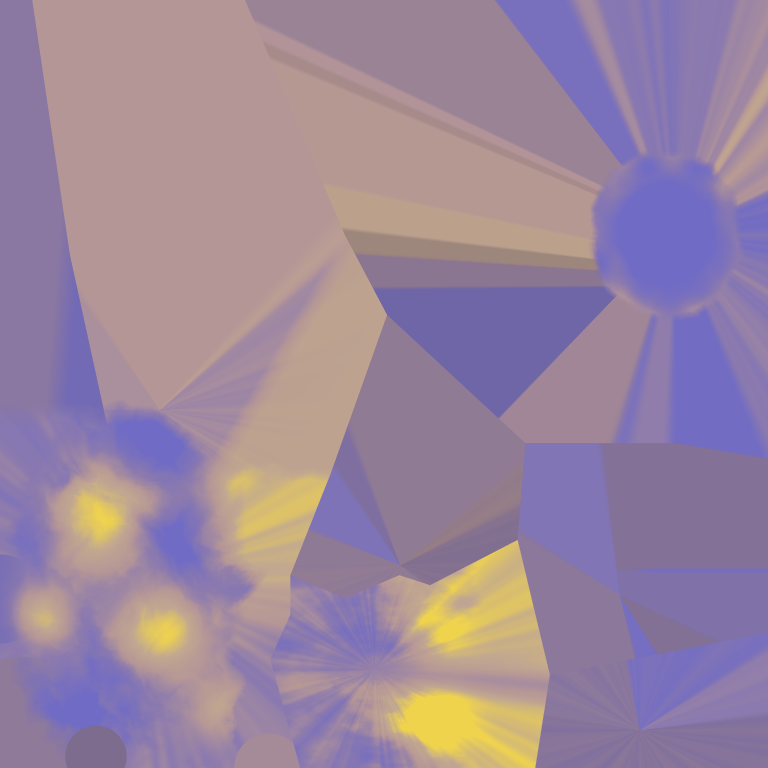
A WebGL 2 fragment shader for this background:

```glsl
#version 300 es
precision highp float;
uniform vec2 u_resolution;
out vec4 color;
#define BLUE vec3(.44, .42, .77)
#define LILAC vec3(.55, .48, .68)
#define ROSE vec3(.71, .59, .59)
#define TAN vec3(.76, .66, .56)
#define GOLD vec3(.94, .83, .3)
#define SOFT .006
#define STREAK .22
#define CLOUD .75

float hash(vec2 p) { return fract(sin(dot(p, vec2(127.1, 311.7))) * 43758.5); }
float noise(vec2 p) {
  vec2 i = floor(p), f = fract(p), e = vec2(1, 0);
  f *= f * (3. - 2. * f);
  return mix(mix(hash(i), hash(i + e), f.x), mix(hash(i + e.yx), hash(i + 1.), f.x), f.y);
}
float fbm(vec2 p) {
  float sum = -.5, gain = .5;
  for (int i = 0; i < 6; i++) { sum += gain * noise(p); gain *= .5; p = p * 2.1 + 7.; }
  return sum;
}
float ramp(float x, float a, float b) { return clamp((x - a) / (b - a), 0., 1.); }
float edge(float d) { return ramp(d * u_resolution.y, -.5, .5); }
float turn(vec2 d) { return atan(d.y, d.x) / 6.2832; }
float glow(vec2 p, float x, float y, float r) { p = (p - vec2(x, y)) / r; return exp(-dot(p, p)); }
float disc(vec2 p, float x, float y, float r) { return edge(r - distance(p, vec2(x, y))); }
float streaks(vec2 d) {
  d = normalize(d);
  return STREAK * (noise(d * 7.) + .6 * noise(d * 23.) - .8);
}
vec3 palette(float t) {
  vec3 tones[5] = vec3[5](BLUE, LILAC, ROSE, TAN, GOLD);
  t = clamp(t * 4., 0., 3.99);
  return mix(tones[int(t)], tones[int(t) + 1], fract(t));
}

// Ink is palette tone and shade; it changes along a sweep
vec2 ink;
float sweep;
void cover(float tone, float shade, float mask) { ink = mix(ink, vec2(tone, shade), mask); }
void to(float at, float tone, float shade) { cover(tone, shade, smoothstep(at - SOFT, at + SOFT, sweep)); }
void to(float at, float tone) { to(at, tone, 1.); }

// Fan on the left, rays on the right, disc on top
vec2 sunCell(vec2 p) {
  vec2 d = p - vec2(.879, .694);
  sweep = (p.y - .629) / (1.055 - p.x);
  ink = vec2(.1, .9);
  to(-.008, .35, .88); to(.07, .62, .84); to(.12, .72, .97); to(.207, .55, .99);
  to(.42, .5, .92); to(.445, .48); to(.475, .4, .94);
  vec2 fan = ink;
  sweep = turn(d);
  ink = vec2(.42, .95);
  to(-.295, .1); to(-.284, .27); to(-.254, .02); to(-.186, .22); to(-.05, .1); to(.07, .45);
  to(.155, .78); to(.168, .41); to(.208, .23); to(.3, .4); to(.316, .08);
  ink.x += streaks(d) * ramp(sweep, -.19, -.15) * ramp(sweep, .33, .29);
  ink = mix(fan, ink, edge(sweep + .372) * edge(.354 - sweep));
  float r = length((p - vec2(.868, .695)) / vec2(.097, .11)) + .2 * fbm(p * 30.);
  cover(.5 * ramp(r, .62, .95) * noise(p * 32.), 1., ramp(r, 1.04, .94));
  return ink;
}

// Rose sheet, tan sheet and far left strip
vec2 roseCell(vec2 p) {
  vec2 d = p - vec2(.208, .466);
  float sheet = p.x - .449 - (p.y - .681) * .59;
  sweep = turn(d);
  ink = vec2(.39, 1);
  to(.116, .6); to(.128, .5); to(.345, .43);
  cover(.68, .99, ramp(sheet, -.01, .02));
  ink.x += .5 * streaks(d) * ramp(sheet, .1, .02) * ramp(sweep, .12, .1);
  float rim = .143 - .052 * ramp(p.y, .43, .668) - .049 * ramp(p.y, .668, 1.);
  float wedge = ramp(p.x - .091 + (.668 - p.y) * .08, -.015, .012);
  cover(mix(.28, .07, wedge), .95, edge(rim - p.x));
  return ink;
}

// Billows with gold rays to the right
vec2 cloudCell(vec2 p) {
  vec2 d = p - vec2(.182, .245);
  float n = fbm(p * 11. + 2. * fbm(p * 7.));
  float gold = glow(p, .124, .33, .06) + glow(p, .22, .17, .055) + glow(p, .055, .2, .04)
    + glow(p, .3, .07, .05) + glow(p, .31, .37, .045);
  float blue = glow(p, .215, .43, .05) + glow(p, .215, .3, .04) + glow(p, .14, .09, .06);
  float rays = ramp(p.x, .23, .32) * ramp(p.y, .15, .27);
  ink = vec2(mix(.27, .85, rays) + streaks(d), 1);
  cover(.12, .97, disc(p, 0., .22, .058));
  cover(.33, .93, disc(p, .03, .055, .09));
  cover(.25 + CLOUD * n + .65 * gold - .3 * blue, 1., ramp(length(d / vec2(.15, .225)) + n, 1.1, .85));
  cover(.3, .84, disc(p, .125, .015, .04));
  cover(.43, .97, disc(p, .35, 0., .045));
  return ink;
}

vec2 goldCell(vec2 p) {
  float n = fbm(p * vec2(10, 18)), band = p.y + .1 * p.x - .178;
  float tone = mix(.2, .86, ramp(p.x + .15 * n, .46, .6)) + streaks(p - vec2(.488, .128))
    + CLOUD * n * ramp(p.x, .65, .5) + .4 * (glow(p, .55, .21, .05) + glow(p, .56, .075, .05));
  return vec2(mix(tone, .32, .8 * exp(-band * band * 2e3) * ramp(p.x, .4, .5)), 1);
}

vec2 mauveCell(vec2 p) {
  vec2 d = p - vec2(.521, .264);
  sweep = turn(d);
  ink = vec2(.35, .91);
  to(-.1, .33, .86); to(.075, .44, .87); to(.11, .36, .91);
  to(.307, .23, .92); to(.345, .13); to(.44, .35, .91);
  ink.x += .3 * streaks(d) * ramp(sweep, .13, .1);
  return ink;
}

vec2 upperRight(vec2 p) {
  sweep = turn(p - vec2(.807, .225));
  ink = vec2(.32, .92);
  to(-.21, .04); to(-.16, .3, .88); to(-.07, .2, .95);
  float line = p.y - .257;
  cover(.29, .89, edge(line) * step(-.1, sweep));
  to(.27, .16); to(.41, .32, .92);
  cover(.04, 1., ramp(abs(line), .004, .001) * ramp(p.x, .82, .85));
  return ink;
}

vec2 lowerRight(vec2 p) {
  vec2 d = p - vec2(.833, .049);
  sweep = turn(d);
  ink = vec2(.28, .91);
  to(.02, .27); to(.09, .1); to(.28, .31, .93); to(.47, .28, .91);
  ink.x += .4 * streaks(d);
  return ink;
}

void main() {
  vec2 p = gl_FragCoord.xy / u_resolution;
  float x = p.x, y = p.y;
  // Borders
  float leftRim = .391 - .039 * ramp(y, 0., .141) + .026 * ramp(y, .141, .2) + .052 * ramp(y, .251, .382)
    + .074 * ramp(y, .382, .59) - .055 * ramp(y, .59, .694) - .13 * ramp(y, .694, 1.);
  float sunRim = .59 - .167 * ramp(x, .504, .684) - .02 * ramp(x, .88, 1.);
  float rightRim = .697 + .019 * ramp(y, 0., .121) - .042 * ramp(y, .121, .297) + .01 * ramp(y, .297, .423);
  float goldRim = .251 - .03 * ramp(x, .378, .449) + .03 * ramp(x, .449, .52)
    - .013 * ramp(x, .52, .56) + .059 * ramp(x, .56, .674);
  float lowRim = .121 + .055 * ramp(x, .716, 1.);
  float cloudTop = .463 - .075 * ramp(x, .2, .3) + .03 * fbm(p * 25.);
  // Join cells
  vec2 middle = mix(goldCell(p), mauveCell(p), edge(y - goldRim));
  vec2 right = mix(lowerRight(p), upperRight(p), edge(y - lowRim));
  right = mix(mix(middle, right, edge(x - rightRim)), sunCell(p), edge(y - sunRim));
  vec2 left = mix(roseCell(p), cloudCell(p), ramp(cloudTop - y, -.01, .015));
  vec2 joined = mix(left, right, edge(x - leftRim));
  color = vec4(palette(joined.x) * joined.y, 1);
}
```
